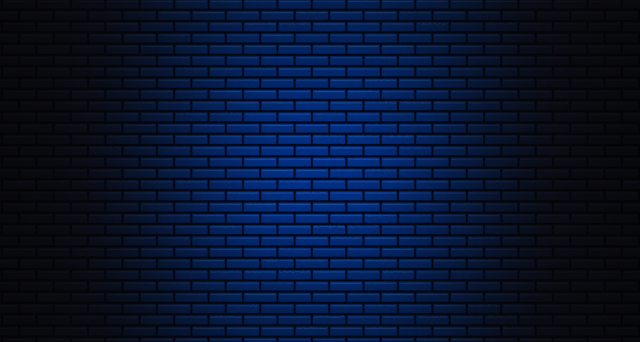
This pattern is drawn by a Shadertoy shader. Its source:

```glsl
const vec2 BRICK = vec2(0.1007, 0.03296);     // pitch, in canvas heights
const vec2 WALL_ORIGIN = vec2(-0.2755, 0.1417);
const vec2 HALF_GAP = vec2(0.0028, 0.0034);
const float CORNER = 0.0020;
const float EDGE_SOFT = 0.0024;
const float EDGE_WOBBLE = 0.0014;
const float BEVEL_INSET = 0.0050;
const float BEVEL_WIDTH = 0.0015;

const vec2 GLOW_CENTER = vec2(-0.005, 0.0);
const float GLOW_REACH = 0.76;
const float CORE_FALLOFF = 6.0;

const vec3 BRICK_DARK = vec3(0.040, 0.042, 0.066);
const vec3 BRICK_BLUE = vec3(0.010, 0.128, 0.335);
const vec3 CORE_BLUE = vec3(0.000, 0.055, 0.180);
const vec3 BEVEL_DARK = vec3(0.018, 0.019, 0.022);
const vec3 BEVEL_BLUE = vec3(0.075, 0.105, 0.100);
const vec3 MORTAR_DARK = vec3(0.018, 0.019, 0.032);
const vec3 MORTAR_BLUE = vec3(0.008, 0.030, 0.100);

float hash(vec2 p) {
    vec3 q = fract(vec3(p.xyx) * 0.1031);
    q += dot(q, q.yzx + 33.33);
    return fract((q.x + q.y) * q.z);
}

vec2 gradient(vec2 cell) {
    float angle = 6.2832 * hash(cell);
    return vec2(cos(angle), sin(angle));
}

float gradientNoise(vec2 p) {
    vec2 i = floor(p), f = fract(p);
    vec2 u = f * f * f * (f * (f * 6.0 - 15.0) + 10.0);
    float a = dot(gradient(i), f);
    float b = dot(gradient(i + vec2(1, 0)), f - vec2(1, 0));
    float c = dot(gradient(i + vec2(0, 1)), f - vec2(0, 1));
    float d = dot(gradient(i + vec2(1, 1)), f - vec2(1, 1));
    return mix(mix(a, b, u.x), mix(c, d, u.x), u.y);
}

float roundedBox(vec2 p, vec2 halfSize, float radius) {
    vec2 q = abs(p) - halfSize + radius;
    return length(max(q, 0.0)) + min(max(q.x, q.y), 0.0) - radius;
}

void mainImage(out vec4 fragColor, in vec2 fragCoord) {
    vec2 p = (fragCoord - 0.5 * iResolution.xy) / iResolution.y;
    float soft = max(EDGE_SOFT, 0.7 / iResolution.y);

    // Running bond: every other course shifts by half a brick
    vec2 grid = (p - WALL_ORIGIN) / BRICK;
    float course = floor(grid.y);
    grid.x += 0.5 * mod(course + 1.0, 2.0);
    vec2 id = floor(grid);
    vec2 local = (fract(grid) - 0.5) * BRICK;

    // Chipped brick outline; some bricks are rougher than others
    float roughness = pow(hash(id + 71.0), 2.0);
    float wobble = EDGE_WOBBLE * roughness * gradientNoise(p * 130.0 + 50.0);
    vec2 halfSize = 0.5 * BRICK - HALF_GAP;
    float dist = roundedBox(local, halfSize, CORNER) + wobble;
    float face = 1.0 - smoothstep(-soft, soft, dist);

    // Broad column of light with a brighter core
    vec2 g = p - GLOW_CENTER;
    float reach = GLOW_REACH - 0.10 * g.y * g.y;
    float column = 1.0 - smoothstep(0.08, reach, abs(g.x));
    float glow = column * (1.0 - 0.8 * g.y * g.y);
    float core = exp(-CORE_FALLOFF * dot(g, g * vec2(1.0, 1.3)));

    // Face tone: grain, per-brick variation and a darker lower edge
    float grain = gradientNoise(p * vec2(70.0, 160.0) + 90.0);
    float height = local.y / halfSize.y;
    float tone = 1.0 + 0.06 * grain + 0.06 * (hash(id) - 0.5) + 0.05 * height;
    vec3 brick = mix(BRICK_DARK, BRICK_BLUE, glow) + CORE_BLUE * core;
    brick *= tone;

    // Lit bevel along the top of each brick
    float bevelLine = (local.y - halfSize.y + BEVEL_INSET + 2.0 * wobble) / max(BEVEL_WIDTH, 0.7 / iResolution.y);
    float bevel = exp(-bevelLine * bevelLine);
    bevel *= smoothstep(0.0, 0.006, halfSize.x - abs(local.x));
    brick += bevel * mix(BEVEL_DARK, BEVEL_BLUE, glow) * (0.7 + 0.4 * hash(id + 13.0));

    vec3 mortar = mix(MORTAR_DARK, MORTAR_BLUE, glow);
    vec3 color = mix(mortar, brick, face);

    // Side falloff into darkness
    color *= mix(1.0, 0.8, smoothstep(0.65, 0.95, abs(p.x)));
    fragColor = vec4(color, 1.0);
}
```
